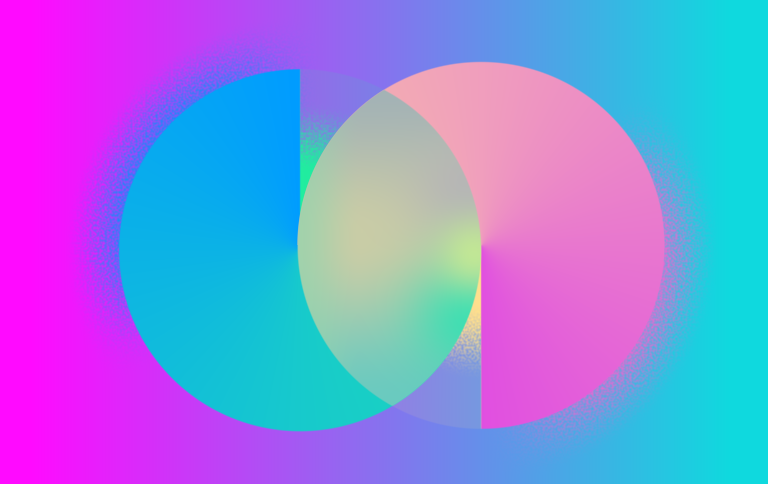
This background is drawn by a Shadertoy shader. Its source:

```glsl
// Two overlapping discs with conic colour sweeps on a magenta-to-cyan ramp.
// Each disc has a vertical seam, a grainy one-sided glow and a dissolving
// sliver; the shared lens is painted with soft blended patches of colour.

const float TAU = 6.2831853;

// Layout, in canvas heights
const vec2 LEFT_CENTER = vec2(0.620, 0.483);
const vec2 RIGHT_CENTER = vec2(0.994, 0.493);
const float LEFT_RADIUS = 0.374;
const float RIGHT_RADIUS = 0.379;
const vec2 LEFT_GLOW_DIR = vec2(-0.866, 0.5);
const vec2 RIGHT_GLOW_DIR = vec2(0.93, -0.367);
const float GLOW_REACH = 0.115;
const float GRAIN_SCALE = 190.0;
const float GRAIN_AMOUNT = 1.1;
const float SLIVER_RESIDUE = 0.11;

// Background and glow colours
const vec3 MAGENTA = vec3(1.0, 0.04, 1.0);
const vec3 CYAN = vec3(0.06, 0.85, 0.87);
const vec3 BLUE_GLOW = vec3(0.08, 0.55, 0.97);
const vec3 PINK_GLOW = vec3(0.93, 0.40, 0.82);

// Conic sweeps: start, half turn, full turn
const vec3 AZURE = vec3(0.0, 0.61, 1.0);
const vec3 TEAL = vec3(0.09, 0.79, 0.80);
const vec3 GREEN = vec3(0.13, 0.93, 0.62);
const vec3 ORCHID = vec3(0.88, 0.31, 0.88);
const vec3 ROSE = vec3(0.94, 0.62, 0.74);
const vec3 CREAM = vec3(1.0, 0.88, 0.55);

// Lens colours
const vec3 LENS_TOP = vec3(0.64, 0.70, 0.71);
const vec3 LENS_MIDDLE = vec3(0.79, 0.80, 0.65);
const vec3 LENS_BOTTOM = vec3(0.42, 0.79, 0.75);
const vec3 LENS_SAGE = vec3(0.58, 0.83, 0.68);
const vec3 LENS_GREY = vec3(0.71, 0.70, 0.72);
const vec3 LENS_MINT = vec3(0.20, 0.88, 0.70);
const vec3 LENS_LIME = vec3(0.78, 0.92, 0.57);

vec2 hashGradient(vec2 cell) {
    vec3 h = fract(cell.xyx * vec3(0.1031, 0.1030, 0.0973));
    h += dot(h, h.yzx + 33.33);
    float angle = TAU * fract((h.x + h.y) * h.z);
    return vec2(cos(angle), sin(angle));
}

float gradientNoise(vec2 p) {
    vec2 i = floor(p), f = fract(p);
    vec2 u = f * f * f * (f * (f * 6.0 - 15.0) + 10.0);
    vec2 e = vec2(1.0, 0.0);
    float low = mix(dot(hashGradient(i), f),
                    dot(hashGradient(i + e), f - e), u.x);
    float high = mix(dot(hashGradient(i + e.yx), f - e.yx),
                     dot(hashGradient(i + 1.0), f - 1.0), u.x);
    return mix(low, high, u.y);
}

// Roughens partial coverage, leaving fully clear or solid areas clean
float grainy(float alpha, float grain) {
    return clamp(alpha + GRAIN_AMOUNT * grain * alpha * (1.0 - alpha) * 2.0, 0.0, 1.0);
}

vec3 ramp(vec3 a, vec3 b, vec3 c, float t) {
    return t < 0.5 ? mix(a, b, t * 2.0) : mix(b, c, t * 2.0 - 1.0);
}

// Glow outside a disc, strongest along one direction
float sideGlow(vec2 q, float radius, vec2 direction) {
    float r = length(q);
    float facing = smoothstep(0.38, 1.0, dot(q / max(r, 1e-4), direction));
    return facing * (1.0 - smoothstep(-0.06, GLOW_REACH, r - radius));
}

// Conic sweep counterclockwise from the upward seam; alpha dissolves the end
vec4 conicDisc(vec2 q, vec3 a, vec3 b, vec3 c, vec2 fade, float grain, float px) {
    float turn = atan(abs(q.x), q.y) / TAU;
    float side = smoothstep(-px, px, q.x);
    vec3 colour = mix(ramp(a, b, c, turn), ramp(a, b, c, 1.0 - turn), side);
    float solid = grainy(1.0 - smoothstep(fade.x, fade.y, length(q)), grain);
    solid = mix(SLIVER_RESIDUE, 1.0, solid);
    return vec4(colour, mix(1.0, solid, side * step(0.0, q.y)));
}

float patchWeight(vec2 p, vec2 center, float size) {
    vec2 d = (p - center) / size;
    return exp(-dot(d, d));
}

vec3 lensColour(vec2 p) {
    vec3 colour = mix(LENS_BOTTOM, LENS_MIDDLE, smoothstep(0.17, 0.50, p.y));
    colour = mix(colour, LENS_TOP, smoothstep(0.52, 0.82, p.y));
    colour = mix(colour, LENS_SAGE, 0.75 * smoothstep(0.75, 0.61, p.x));
    colour = mix(colour, LENS_GREY, 0.9 * patchWeight(p, vec2(0.97, 0.60), 0.12));
    colour = mix(colour, LENS_MINT, 0.9 * patchWeight(p, vec2(0.97, 0.345), 0.12));
    return mix(colour, LENS_LIME, 0.85 * patchWeight(p, vec2(0.98, 0.475), 0.075));
}

void mainImage(out vec4 fragColor, in vec2 fragCoord) {
    float px = 1.0 / iResolution.y;
    vec2 p = fragCoord * px;
    vec2 toLeft = p - LEFT_CENTER, toRight = p - RIGHT_CENTER;
    float grain = gradientNoise(p * GRAIN_SCALE);

    // Background ramp and glows
    float across = fragCoord.x / iResolution.x;
    vec3 colour = mix(MAGENTA, CYAN, clamp((across - 0.04) / 0.91, 0.0, 1.0));
    colour = mix(colour, BLUE_GLOW, grainy(sideGlow(toLeft, LEFT_RADIUS, LEFT_GLOW_DIR), grain));
    colour = mix(colour, PINK_GLOW, grainy(sideGlow(toRight, RIGHT_RADIUS, RIGHT_GLOW_DIR), grain));

    // Discs; the right one is the left one's layout turned half around
    float inLeft = 1.0 - smoothstep(-px, px, length(toLeft) - LEFT_RADIUS);
    float inRight = 1.0 - smoothstep(-px, px, length(toRight) - RIGHT_RADIUS);
    vec4 left = conicDisc(toLeft, AZURE, TEAL, GREEN, vec2(0.16, 0.31), grain, px);
    vec4 right = conicDisc(-toRight, ORCHID, ROSE, CREAM, vec2(0.12, 0.28), grain, px);
    colour = mix(colour, left.rgb, left.a * inLeft);
    colour = mix(colour, right.rgb, right.a * inRight);

    // Shared lens
    colour = mix(colour, lensColour(p), inLeft * inRight);
    fragColor = vec4(colour, 1.0);
}
```
